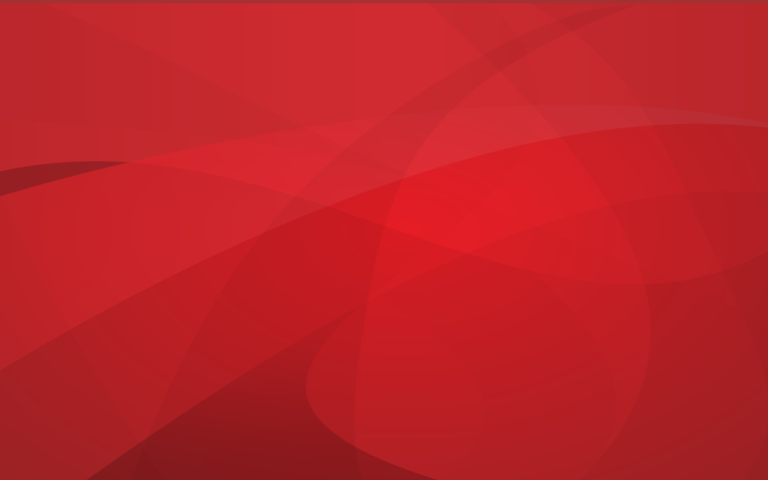
Give the GLSL for this background, as a Shadertoy shader.

```glsl
// Red abstract backdrop: a soft central glow crossed by large sweeping curves.
// Each curve is a quartic through five evenly spaced values; the regions
// between curves are tinted as translucent sheets.
#define GLOW_CENTER vec2(0.53, 0.52)
#define GLOW_RADIUS 0.65
#define GLOW_COLOR vec3(0.845, 0.105, 0.135)
#define EDGE_COLOR vec3(0.645, 0.132, 0.145)
#define SKY_COLOR vec3(0.805, 0.168, 0.188)
#define SKY_FADE 0.18
#define BAND_LIGHT vec3(0.015, 0.055, 0.06)
#define STRIP_COLOR vec3(0.62, 0.20, 0.20)
#define STRIP_HEIGHT 0.007

// Quartic through a..e at t = 0, 1/4, 1/2, 3/4, 1 (forward differences)
float curve(float t, float a, float b, float c, float d, float e) {
    float s = 4.0 * t;
    float d2 = c - 2.0 * b + a;
    float d3 = d - 3.0 * c + 3.0 * b - a;
    float d4 = e - 4.0 * d + 6.0 * c - 4.0 * b + a;
    return a + s * (b - a + (s - 1.0) / 2.0 * (d2
             + (s - 2.0) / 3.0 * (d3 + (s - 3.0) / 4.0 * d4)));
}

// Smooth 0..1 coverage of the positive side
float side(float distance) {
    float softness = 1.0 / iResolution.y;
    return smoothstep(-softness, softness, distance);
}

// Scale the colour by gain where the mask is set
void sheet(inout vec3 color, float mask, float gain) {
    color *= mix(1.0, gain, mask);
}

void mainImage(out vec4 fragColor, in vec2 fragCoord) {
    vec2 uv = fragCoord / iResolution.xy;
    float x = uv.x, y = uv.y;

    // Horizontal sweeps: 1 above the curve
    float overArc = side(y - curve(x, 0.591, 0.691, 0.757, 0.782, 0.743));
    float overWave = side(y - curve(x, 0.643, 0.645, 0.530, 0.417, 0.477));
    float overRise = side(y - curve(x, 0.228, 0.446, 0.614, 0.720, 0.734));
    float overSlope = side(y - curve(x, -0.131, 0.151, 0.390, 0.554, 0.598));
    float overRay = side(y - curve(x, 1.03, 0.849, 0.658, 0.496, 0.326));
    float overBend = side(y - curve(x, 0.751, 0.720, 0.647, 0.512, 0.326));
    float hornT = clamp((x - 0.1667) / 0.6667, 0.0, 1.0);
    float overHorn = side(y - curve(hornT, -0.017, 0.496, 0.753, 0.917, 0.988));

    // Vertical sweeps: 1 to the right of the curve
    float pastHorn = side(x - curve(y, 0.471, 0.467, 0.496, 0.576, 0.846));
    float pastSnake = side(x - curve(y, 0.570, 0.408, 0.573, 0.698, 0.635));
    float pastBow = side(x - curve(y, 0.755, 0.844, 0.818, 0.710, 0.553));
    float pastInnerBow = side(x - curve(y, 0.755, 0.788, 0.645, 0.390, 0.0));
    float pastOuterBow = side(x - curve(y, 0.965, 0.990, 0.922, 0.846, 0.684));
    float pastLobe = side(x - curve(y, 0.573, 0.599, 0.360, 0.0, -0.4));
    float pastLeft = side(x - curve(y, 0.215, 0.115, 0.030, -0.045, -0.10));

    // Central glow and the paler field over the arc
    float falloff = clamp(length(uv - GLOW_CENTER) / GLOW_RADIUS, 0.0, 1.1);
    vec3 color = mix(GLOW_COLOR, EDGE_COLOR, falloff);
    float skyDistance = length(vec2(x - 0.52, 0.1));
    vec3 sky = SKY_COLOR * (1.015 - SKY_FADE * skyDistance);
    color = mix(color, sky, overArc);

    // Main bands, with contrast easing along their length
    float underArc = 1.0 - overArc;
    float along = smoothstep(0.0, 0.6, x);
    sheet(color, underArc * overRise, mix(1.10, 0.985, along));
    sheet(color, underArc * overWave, 1.055);
    sheet(color, overArc * (1.0 - overWave), 0.79);
    color += BAND_LIGHT * underArc * overRise * along;
    float darkWedge = (1.0 - overRise) * (1.0 - overSlope) * (1.0 - pastSnake);
    sheet(color, darkWedge, mix(0.81, 0.96, smoothstep(0.0, 0.36, y)));
    sheet(color, (1.0 - overSlope) * pastSnake, 0.98);

    // Crescents and faint overlapping sheets
    sheet(color, (1.0 - overHorn) * (1.0 - pastHorn), 0.96);
    sheet(color, pastHorn, 1.012);
    sheet(color, pastSnake, 1.015);
    sheet(color, pastBow, 0.965);
    sheet(color, pastInnerBow * (1.0 - pastBow) * (1.0 - overWave), 1.02);
    sheet(color, pastOuterBow, 0.97);
    sheet(color, pastLobe * (1.0 - overSlope), 0.988);
    sheet(color, (1.0 - pastLeft) * (1.0 - overWave), 0.98);
    sheet(color, overRay, 1.012);
    sheet(color, overBend * (1.0 - overRay), 0.988);

    // Muted strip along the top edge
    color = mix(color, STRIP_COLOR, 0.8 * side(y - 1.0 + STRIP_HEIGHT));
    fragColor = vec4(clamp(color, 0.0, 1.0), 1.0);
}
```
